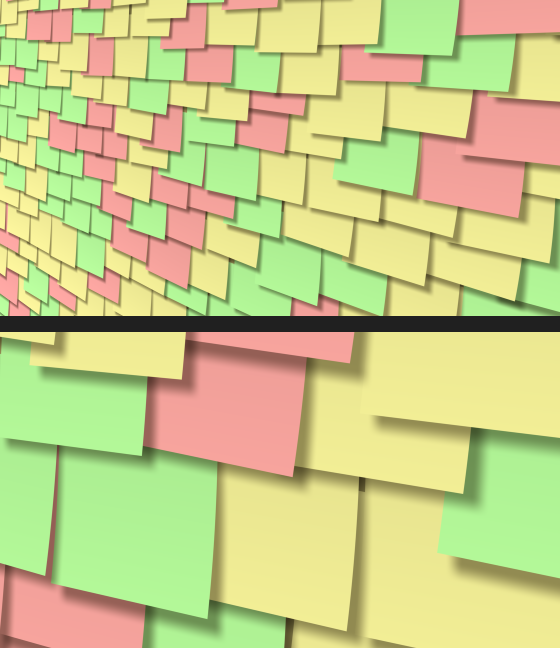
Top, the full canvas; bottom, a detail of the centre.
This pattern is drawn by a Shadertoy shader. Its source:

```glsl
// Wall of overlapping paper notes in three pastel colours, receding to the left.

const vec3 YELLOW = vec3(0.930, 0.915, 0.575);
const vec3 GREEN  = vec3(0.690, 0.955, 0.585);
const vec3 PINK   = vec3(0.950, 0.630, 0.605);
const vec3 SHADOW_TINT = vec3(0.62, 0.60, 0.56);
const vec3 GLOW = vec3(1.05, 1.04, 1.06);       // extra light at the far end

const float YELLOW_SHARE = 0.42;
const float GREEN_SHARE  = 0.34;

const vec2  VANISHING = vec2(-1.157, 0.87);     // in canvas heights
const float DEPTH     = 23.6;                   // column density
const float ROW_STEP  = 0.062;                  // row density
const float ROW_ASPECT = 0.56;                  // row height over column width

const vec2  NOTE_SIZE = vec2(1.10, 1.14);       // in column widths
const vec2  JITTER    = vec2(0.26, 0.62);       // in columns and rows
const float TILT      = 0.07;
const float CURL      = 0.09;
const vec2  SHADOW_SHIFT = vec2(0.085, -0.055);
const float SHADOW_BLUR  = 0.045;

float hash(vec2 p) {
    return fract(sin(dot(p, vec2(127.1, 311.7))) * 43758.5453);
}

// Soft coverage of a note whose bottom centre is the origin
float noteCover(vec2 q, vec2 soft) {
    vec2 halfSize = 0.5 * NOTE_SIZE;
    vec2 inside = halfSize - abs(q - vec2(0.0, halfSize.y));
    vec2 c = smoothstep(-soft, soft, inside);
    return c.x * c.y;
}

vec3 noteColour(float pick) {
    if (pick < YELLOW_SHARE) return YELLOW;
    return pick < YELLOW_SHARE + GREEN_SHARE ? GREEN : PINK;
}

// Lay one note and its shadow over the colour below
vec3 addNote(vec3 under, vec2 id, float stagger, vec2 wall, vec2 pixel) {
    vec2 wobble = vec2(hash(id + 3.7), hash(id + 19.3)) - 0.5;
    vec2 q = wall - id - vec2(stagger + 0.5, 0.0) - wobble * JITTER;
    q.y *= ROW_ASPECT;
    q += TILT * (hash(id + 41.9) - 0.5) * vec2(-q.y, q.x);

    // The lower end lifts off the wall and swings outward
    float drop = clamp(1.0 - q.y / NOTE_SIZE.y, 0.0, 1.0);
    q.x += CURL * drop * drop;

    vec2 shift = SHADOW_SHIFT * vec2(drop, 0.75 + 0.5 * hash(id + 8.1));
    float shadow = noteCover(q - shift, max(vec2(SHADOW_BLUR), pixel));
    under *= mix(vec3(1.0), SHADOW_TINT, shadow);

    vec3 paper = noteColour(hash(id + 73.3)) * mix(0.95, 1.02, drop);
    return mix(under, paper, noteCover(q, pixel));
}

void mainImage(out vec4 fragColor, in vec2 fragCoord) {
    vec2 p = fragCoord / iResolution.y;

    // Perspective from the canvas to wall columns and rows
    float nearness = p.x - VANISHING.x;
    vec2 wall = vec2(-DEPTH / nearness,
                     (p.y - VANISHING.y) / (nearness * ROW_STEP));
    vec2 pixel = vec2(DEPTH / (nearness * nearness),
                      ROW_ASPECT / (nearness * ROW_STEP));
    pixel *= 0.7 / iResolution.y;

    // Lower rows lie beneath higher ones, right notes beneath left ones
    vec3 colour = YELLOW * SHADOW_TINT;
    for (int j = -3; j <= 1; j++) {
        float row = floor(wall.y) + float(j);
        float stagger = 0.5 * mod(row, 2.0);
        for (int i = 1; i >= -1; i--) {
            float column = floor(wall.x - stagger) + float(i);
            colour = addNote(colour, vec2(column, row), stagger, wall, pixel);
        }
    }

    // Brighter haze toward the far lower left
    float far = 1.0 - smoothstep(0.0, 0.75, p.x + 0.3 * p.y);
    colour *= mix(vec3(1.0), GLOW, far);
    fragColor = vec4(min(colour, 1.0), 1.0);
}
```
